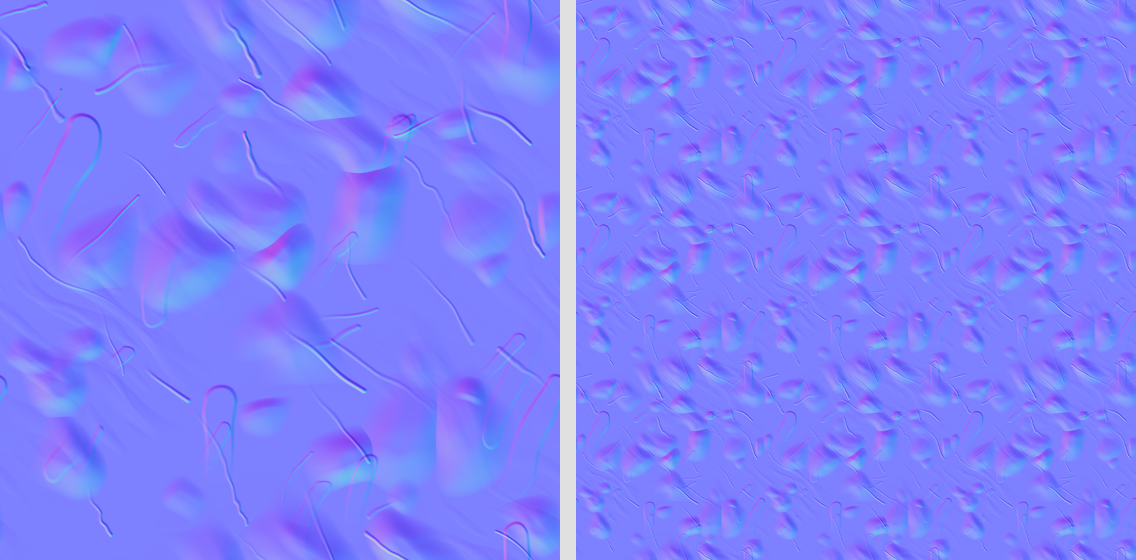
Left: one tile. Right: repeated 3 by 3.
This texture map is drawn by a Shadertoy shader. Its source:

```glsl
// Tiling tangent-space normal map of worn, slumped rock: soft lobes, raised strips,
// thin wavy ridges and diagonal streaks. All are summed into one wrapping height
// field, whose central differences give the encoded normal.

const float TAU = 6.2831853;

vec2 hash2(vec2 cell, float seed) {
    vec3 v = fract(vec3(cell.xyx + seed * 1.37) * vec3(0.1031, 0.1030, 0.0973));
    v += dot(v, v.yzx + 33.33);
    return fract((v.xx + v.yz) * v.zy);
}

float cornerSlope(vec2 corner, vec2 offset, vec2 period, float seed) {
    float angle = TAU * hash2(mod(corner, period), seed).x;
    return dot(vec2(cos(angle), sin(angle)), offset);
}

// Gradient noise that wraps after a whole number of lattice cells
float gradientNoise(vec2 p, vec2 period, float seed) {
    vec2 i = floor(p), f = p - i;
    vec2 u = f * f * f * (f * (f * 6.0 - 15.0) + 10.0);
    vec2 e = vec2(1.0, 0.0);
    float low = mix(cornerSlope(i, f, period, seed),
                    cornerSlope(i + e, f - e, period, seed), u.x);
    float high = mix(cornerSlope(i + e.yx, f - e.yx, period, seed),
                     cornerSlope(i + 1.0, f - 1.0, period, seed), u.x);
    return mix(low, high, u.y);
}

vec2 warp(vec2 p, float cells, float amount, float seed) {
    return p + amount * vec2(gradientNoise(p * cells, vec2(cells), seed),
                             gradientNoise(p * cells, vec2(cells), seed + 5.0));
}

// Scattered capsules that fade toward one end; size = (half length, radius) in cells,
// core = flat share of the radius. Height is scaled by radius so slopes stay even.
float capsules(vec2 p, float cells, float seed, float density,
               float angle, float spread, vec2 size, float core) {
    vec2 q = p * cells, base = floor(q);
    float height = 0.0;
    for (int y = -1; y <= 1; y++)
    for (int x = -1; x <= 1; x++) {
        vec2 cell = base + vec2(x, y);
        vec2 id = mod(cell, cells);
        vec2 shape = hash2(id, seed + 11.0);
        vec2 kind = hash2(id, seed + 23.0);
        if (kind.x > density) continue;
        float turn = angle + spread * (shape.x - 0.5);
        vec2 axis = vec2(cos(turn), sin(turn)) * (kind.y < 0.35 ? -1.0 : 1.0);
        vec2 d = q - cell - hash2(id, seed);
        float halfLength = size.x * mix(0.35, 1.0, shape.y);
        float along = clamp(dot(d, axis), -halfLength, halfLength);
        float radius = size.y * mix(0.55, 1.0, fract(shape.x * 7.0 + kind.y));
        float fade = smoothstep(-1.15, 0.7, along / halfLength);
        float edge = length(d - axis * along) / radius;
        float body = 1.0 - smoothstep(core, 1.0, edge);
        float strength = mix(0.4, 1.0, fract(kind.y * 5.0));
        height = max(height, body * fade * strength * radius / cells);
    }
    return height;
}

// Creased noise stretched along the falling diagonal
float streaks(vec2 p, float across, float along, float seed) {
    vec2 period = vec2(across, along);
    vec2 q = vec2(p.x + p.y, p.x - p.y) * period;
    return max(gradientNoise(q, period, seed) - 0.08, 0.0) / across;
}

float surfaceHeight(vec2 p) {
    vec2 bent = warp(p, 5.0, 0.045, 3.0);
    vec2 rough = warp(bent, 14.0, 0.012, 8.0);
    float waviness = smoothstep(-0.1, 0.35, gradientNoise(p * 4.0, vec2(4.0), 17.0));
    vec2 wavy = warp(rough, 44.0, 0.007 * waviness, 31.0);

    // Broad lobes and small knobs
    float h = 0.23 * capsules(rough, 5.0, 41.0, 0.72, -0.9, 1.6, vec2(0.36, 0.44), 0.15);
    h += 0.16 * capsules(rough, 8.0, 57.0, 0.40, -1.2, 3.0, vec2(0.22, 0.40), 0.1);

    // Raised strips with crisp walls: steep ones and rising ones
    h += 0.13 * capsules(rough, 4.0, 73.0, 0.42, 1.38, 0.4, vec2(0.52, 0.13), 0.72);
    h += 0.12 * capsules(wavy, 6.0, 89.0, 0.30, 0.75, 0.5, vec2(0.45, 0.12), 0.65);

    // Thin ridges: mostly falling to the right, some rising
    h += 0.58 * capsules(wavy, 6.0, 101.0, 0.62, -0.95, 0.7, vec2(0.72, 0.038), 0.0);
    h += 0.48 * capsules(wavy, 5.0, 127.0, 0.34, 0.7, 0.9, vec2(0.45, 0.032), 0.0);

    // Patches of diagonal streaks, leaving smooth flats between
    float patches = smoothstep(-0.15, 0.3, gradientNoise(p * 3.0, vec2(3.0), 61.0));
    h += patches * (0.07 * streaks(bent, 11.0, 3.0, 71.0)
                  + 0.05 * streaks(rough, 23.0, 6.0, 83.0));
    return h;
}

void mainImage(out vec4 fragColor, in vec2 fragCoord) {
    vec2 p = fragCoord / iResolution.xy;
    float reach = max(0.0011, 0.6 / iResolution.y);
    vec2 e = vec2(reach, 0.0);
    vec2 slope = vec2(surfaceHeight(p + e) - surfaceHeight(p - e),
                      surfaceHeight(p + e.yx) - surfaceHeight(p - e.yx)) / (2.0 * reach);
    vec3 normal = normalize(vec3(slope * vec2(0.8, 1.0), 1.0));
    vec3 color = 0.5 + 0.5 * normal - vec3(0.008, 0.0, 0.0);
    fragColor = vec4(color, 1.0);
}
```
